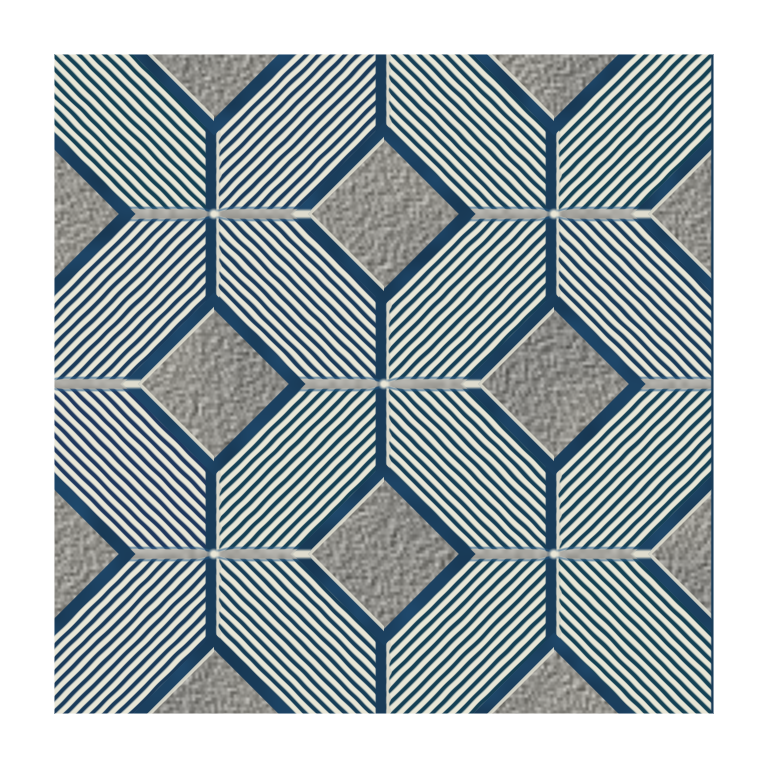
This pattern is drawn by a WebGL 1 fragment shader. Its source:

```glsl
precision highp float;
// Embossed ribbed panels around raised grainy diamonds, inside a white margin.
// A square lattice alternates star and diamond nodes; each lattice cell is a
// ribbed hexagon along its star-to-star diagonal, lit from the left.
uniform vec2 u_resolution;

#define PITCH 0.2214      // lattice spacing, fraction of canvas
#define EXTENT 1.938      // half size of the panel field, in pitches
#define RIBS 13.0         // ribs per pitch
#define PANEL 0.4615      // half width of the ribbed area
#define DIAMOND 0.44      // half diagonal of a diamond
#define SEAM 0.029        // half height of the horizontal seams
#define GRAIN 240.0       // grain cells across the canvas
#define NAVY vec3(0.10, 0.235, 0.35)
#define CREAM vec3(0.91, 0.90, 0.84)
#define STONE vec3(0.56, 0.555, 0.535)

float hash(vec2 p) {
  vec3 h = fract(p.xyx * vec3(0.1031, 0.1030, 0.0973));
  h += dot(h, h.yzx + 33.33);
  return fract((h.x + h.y) * h.z);
}

// Value noise over the unit square that wraps after n cells
float wrapNoise(vec2 p, float n) {
  vec2 cell = floor(p * n), f = fract(p * n);
  f = f * f * (3.0 - 2.0 * f);
  vec2 a = mod(cell, n), b = mod(cell + 1.0, n);
  return mix(mix(hash(a), hash(vec2(b.x, a.y)), f.x),
             mix(hash(vec2(a.x, b.y)), hash(b), f.x), f.y);
}

float band(float x, float lo, float hi, float soft) {
  return smoothstep(lo - soft, lo + soft, x)
       * (1.0 - smoothstep(hi - soft, hi + soft, x));
}

// Bright left flank, grey crest, dark right flank and groove
vec3 ribColor(float across, vec3 tint) {
  float t = 6.28318 * (fract(across * RIBS) - 0.36);
  float lit = 0.5 + 0.5 * cos(t - 0.35 * sin(t + 0.6));
  return mix(NAVY * tint, CREAM, smoothstep(0.2, 0.88, lit));
}

// Leathery relief from the slope of two octaves of noise
vec3 stoneColor(vec2 p) {
  vec2 shift = vec2(0.6, -0.5) / GRAIN;
  float relief = wrapNoise(p + shift, GRAIN) - wrapNoise(p - shift, GRAIN);
  relief += 0.5 * (wrapNoise(p + shift, GRAIN * 0.5)
                 - wrapNoise(p - shift, GRAIN * 0.5));
  float patchy = wrapNoise(p, 9.0) - 0.5;
  return STONE + 0.19 * relief + 0.07 * patchy * vec3(1.1, 1.0, 0.8);
}

void main() {
  vec2 p = gl_FragCoord.xy / u_resolution;
  vec2 q = (p - 0.5) / PITCH;
  float px = 1.0 / (PITCH * min(u_resolution.x, u_resolution.y));
  float soft = max(0.7 * px, 0.006);

  // Cell frame: u runs across the ribs, r is the distance from a diamond
  vec2 cell = floor(q), g = fract(q) - 0.5;
  float side = mod(cell.x + cell.y, 2.0) < 0.5 ? 1.0 : -1.0;
  float u = g.x - side * g.y;
  float r = 1.0 - abs(u);
  float diamondOnRight = step(0.0, u);
  vec2 v = q - floor(q + 0.5);

  // Ribs with a slight wobble and a tint for each panel
  float wobble = 0.008 * (wrapNoise(p, 48.0) - 0.5);
  float hue = hash(mod(cell, 4.0) + 7.0) - 0.5;
  vec3 color = ribColor(u + wobble, 1.0 + hue * vec3(0.45, -0.16, 0.12));

  // Vertical seams: dark channel with a wavy lit lip on its right
  float lip = 0.036 + 0.006 * cos(6.28318 * RIBS * q.y) + wobble;
  color = mix(color, CREAM * 0.93, band(v.x, 0.012, lip, soft));
  color = mix(color, NAVY, band(v.x, -0.049, 0.013, soft));

  // Horizontal seams: flat grey bars that narrow at the star nodes
  float halfBar = SEAM * mix(0.35, 1.0, smoothstep(0.0, 0.11, abs(v.x)));
  float bar = 1.0 - smoothstep(halfBar - soft, halfBar + soft, abs(v.y));
  float barEdge = band(abs(v.y), halfBar, halfBar + 0.014, soft);
  vec3 barColor = STONE * (1.12 + 0.12 * smoothstep(-SEAM, SEAM, v.y));
  barColor += 0.10 * (wrapNoise(p, 120.0) - 0.5);
  color = mix(color, NAVY * 1.5, 0.55 * barEdge);
  color = mix(color, barColor, bar * smoothstep(0.008, 0.05, abs(v.x)));
  color = mix(color, CREAM, 1.0 - smoothstep(0.012, 0.04, length(v)));

  // Groove around each diamond
  float groove = smoothstep(PANEL - soft, PANEL + soft, abs(u));
  vec3 grooveColor = NAVY * (0.92 + 0.3 * wrapNoise(p, 30.0));
  color = mix(color, grooveColor, groove);

  // Raised diamond, lit rim on its left sides and bright left tip
  color = mix(color, stoneColor(p), 1.0 - smoothstep(DIAMOND - soft, DIAMOND + soft, r));
  float rim = band(r, DIAMOND - 0.016, DIAMOND + 0.014, soft);
  float tip = band(r, DIAMOND, 0.545, 0.014)
            * (1.0 - smoothstep(0.012, 0.036, abs(v.y)));
  color = mix(color, CREAM * 0.96, diamondOnRight * max(rim * 0.9, tip));

  // Dark right border and white margin
  color = mix(color, NAVY, smoothstep(EXTENT - 0.02, EXTENT - 0.008, q.x));
  float outside = max(abs(q.x), abs(q.y)) - EXTENT;
  color = mix(color, vec3(1.0), smoothstep(-0.7 * px, 0.7 * px, outside));
  gl_FragColor = vec4(clamp(color, 0.0, 1.0), 1.0);
}
```
